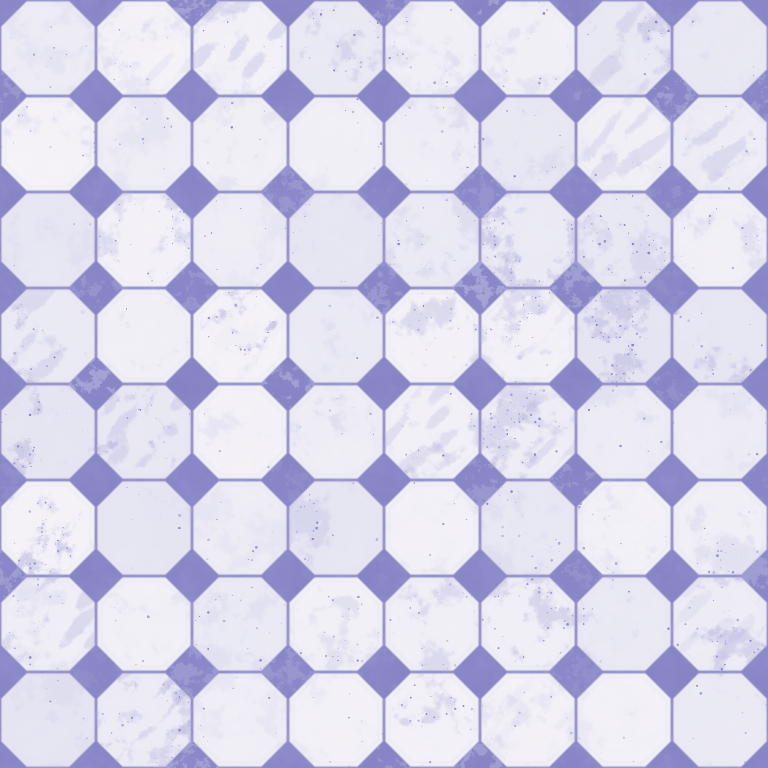
Give the GLSL for this pattern, as a WebGL 2 fragment shader.

```glsl
#version 300 es
precision highp float;

uniform vec2 u_resolution;
out vec4 fragColor;

const float REPEATS = 8.0;
const float DIAMOND_REACH = 0.288;    // half diagonal, in tile widths
const float JOINT_HALF_WIDTH = 0.013;
const float BEVEL_INSET = 0.045;
const float HALO_WIDTH = 0.022;
const float BLOTCH_PERIOD = 22.0;
const float SPECK_PERIOD = 190.0;
const vec2 STREAK_PERIOD = vec2(18.0, 50.0);

const vec3 TILE_LIGHT = vec3(0.958, 0.950, 0.970);
const vec3 TILE_COOL = vec3(0.885, 0.888, 0.945);
const vec3 STAIN = vec3(0.740, 0.730, 0.880);
const vec3 SPECK = vec3(0.500, 0.480, 0.760);
const vec3 JOINT = vec3(0.595, 0.585, 0.795);
const vec3 DIAMOND = vec3(0.540, 0.525, 0.780);
const vec3 DIAMOND_WORN = vec3(0.700, 0.695, 0.860);

// Three random values for a cell that wraps at the period
vec3 hash3(vec2 cell, vec2 period, uint seed) {
    uvec2 c = uvec2(mod(cell, period) + 0.5);
    uvec3 v = uvec3(c, seed) * 1664525u + 1013904223u;
    v.x += v.y * v.z; v.y += v.z * v.x; v.z += v.x * v.y;
    v ^= v >> 16u;
    v.x += v.y * v.z; v.y += v.z * v.x; v.z += v.x * v.y;
    return vec3(v >> 8u) / 16777216.0;
}

// Cellular noise: signed soft blobs around jittered points
float blobs(vec2 p, vec2 period, uint seed) {
    vec2 cell = floor(p);
    float sum = 0.0;
    for (int y = -1; y <= 1; y++) {
        for (int x = -1; x <= 1; x++) {
            vec2 neighbour = cell + vec2(x, y);
            vec3 h = hash3(neighbour, period, seed);
            vec2 d = neighbour + h.xy - p;
            float w = max(0.0, 1.0 - dot(d, d));
            sum += (2.0 * h.z - 1.0) * w * w;
        }
    }
    return sum;
}

float layeredBlobs(vec2 uv, vec2 period, uint seed) {
    float sum = 0.0, gain = 1.0;
    for (uint i = 0u; i < 4u; i++) {
        sum += gain * blobs(uv * period, period, seed + i);
        period *= 2.0;
        gain *= 0.65;
    }
    return sum;
}

// Small dots of varied size, one per cell at most
float specks(vec2 uv, float density) {
    vec2 p = uv * SPECK_PERIOD;
    vec2 cell = floor(p);
    vec3 place = hash3(cell, vec2(SPECK_PERIOD), 31u);
    vec3 kind = hash3(cell, vec2(SPECK_PERIOD), 32u);
    float soft = SPECK_PERIOD / u_resolution.y * 0.5;
    float radius = mix(0.10, 0.36, kind.x * kind.x);
    float dist = length(p - cell - mix(vec2(0.3), vec2(0.7), place.xy));
    float dot_ = 1.0 - smoothstep(radius - soft, radius + soft, dist);
    return dot_ * step(kind.y, density) * mix(0.3, 0.9, kind.z);
}

void main() {
    vec2 uv = gl_FragCoord.xy / u_resolution;
    vec2 p = uv * REPEATS;
    float aa = REPEATS / u_resolution.y * 0.75;

    // Distances to the corner diamonds and the straight joints
    vec2 q = abs(fract(p + 0.5) - 0.5);
    float diamondDist = (q.x + q.y - DIAMOND_REACH) * 0.7071;
    float jointDist = min(q.x, q.y) - JOINT_HALF_WIDTH;
    float edgeDist = min(diamondDist, jointDist);

    // Random character of each tile and diamond
    vec3 tile = hash3(floor(p), vec2(REPEATS), 3u);
    vec3 gem = hash3(floor(p + 0.5), vec2(REPEATS), 7u);

    // Wear fields, the streaks running along a diagonal
    float cloud = layeredBlobs(uv, vec2(BLOTCH_PERIOD), 11u);
    float grain = layeredBlobs(uv, vec2(BLOTCH_PERIOD * 4.0), 17u);
    vec2 diagonal = vec2(uv.x + uv.y, uv.y - uv.x);
    float streak = blobs(diagonal * STREAK_PERIOD, STREAK_PERIOD, 23u);
    float heavy = tile.y * tile.y;

    // Octagon tile: tone, stains, streaks and specks
    vec3 color = mix(TILE_LIGHT, TILE_COOL, tile.x * 0.85 + 0.06 * cloud);
    float stain = smoothstep(0.15, 1.1, cloud + 0.35 * grain) * mix(0.12, 0.65, heavy);
    float streaks = smoothstep(0.2, 0.7, streak + 0.2 * grain) * smoothstep(0.78, 0.95, tile.z);
    color = mix(color, STAIN, clamp(stain + 0.4 * streaks, 0.0, 0.8));
    float density = mix(0.03, 0.30, heavy) * smoothstep(-0.1, 0.9, cloud) + 0.008;
    color = mix(color, SPECK, specks(uv, density));

    // Faint bevel line and soft halo inside the rim
    float bevel = 1.0 - smoothstep(0.004, 0.004 + 2.0 * aa, abs(edgeDist - BEVEL_INSET));
    color = mix(color, TILE_COOL, 0.3 * bevel);
    float halo = 1.0 - smoothstep(0.0, HALO_WIDTH, edgeDist);
    color = mix(color, STAIN, 0.5 * halo);

    // Joints and diamonds, some rubbed pale
    color = mix(color, JOINT + 0.012 * grain, 1.0 - smoothstep(-aa, aa, jointDist));
    float rubbed = smoothstep(0.0, 0.7, grain + 0.4 * cloud) * mix(0.06, 0.75, pow(gem.x, 4.0));
    vec3 diamond = mix(DIAMOND + 0.008 * cloud, DIAMOND_WORN, rubbed);
    diamond = mix(diamond, JOINT, 0.5 * smoothstep(-0.018, 0.0, diamondDist));
    color = mix(color, diamond, 1.0 - smoothstep(-aa, aa, diamondDist));

    fragColor = vec4(clamp(color, 0.0, 1.0), 1.0);
}
```
